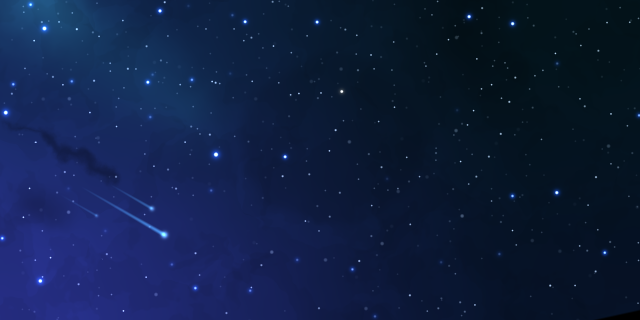
Reproduce this background procedurally as a Shadertoy shader.

```glsl
// A deep blue night sky: a diagonal colour gradient with a teal haze, layered
// cloud shapes from warped gradient noise, jittered grids of stars, a few
// bright glowing stars and three meteors. Units: y is 0..1, x is 0..aspect.

vec2 hash2(vec2 p) {
    vec3 q = fract(p.xyx * vec3(0.1031, 0.1030, 0.0973));
    q += dot(q, q.yzx + 33.33);
    return fract((q.xx + q.yz) * q.zy);
}

float gradientNoise(vec2 p) {
    vec2 cell = floor(p), f = fract(p);
    vec2 u = f * f * f * (f * (f * 6.0 - 15.0) + 10.0);
    float corner[4];
    for (int i = 0; i < 4; i++) {
        vec2 o = vec2(i & 1, i >> 1);
        float angle = 6.2832 * hash2(cell + o + 40.0).x;
        corner[i] = dot(vec2(cos(angle), sin(angle)), f - o);
    }
    return mix(mix(corner[0], corner[1], u.x), mix(corner[2], corner[3], u.x), u.y);
}

float fbm(vec2 p) {
    float sum = 0.0, amp = 0.6;
    for (int i = 0; i < 5; i++) {
        sum += amp * gradientNoise(p);
        p = mat2(1.6, 1.2, -1.2, 1.6) * p + 3.7;
        amp *= 0.5;
    }
    return sum;
}

float disc(float d, float r) {
    float px = 1.0 / iResolution.y;
    return 1.0 - smoothstep(max(r - px, 0.0), r + px, d);
}

float segment(vec2 p, vec2 a, vec2 b) {
    vec2 ab = b - a;
    return length(p - a - ab * clamp(dot(p - a, ab) / dot(ab, ab), 0.0, 1.0));
}

// Soft elliptical patch, 1 at its centre
float patchAt(vec2 p, vec2 centre, vec2 radius) {
    vec2 q = (p - centre) / radius;
    return exp(-dot(q, q));
}

vec3 skyColor(vec2 p) {
    vec2 warp = vec2(fbm(p * 4.0), fbm(p * 4.0 + 17.0));
    vec2 w = p + 0.10 * warp;
    float across = smoothstep(-0.1, 1.75, w.x);
    vec3 low = mix(vec3(0.165, 0.20, 0.58), vec3(0.025, 0.075, 0.16), across);
    vec3 high = mix(vec3(0.075, 0.16, 0.35), vec3(0.012, 0.08, 0.11), across);
    vec3 col = mix(low, high, smoothstep(0.0, 0.95, w.y));

    // Teal haze falling from the upper left
    col += vec3(0.05, 0.14, 0.15) * patchAt(w, vec2(0.11, 0.98), vec2(0.17, 0.15));
    float band = segment(w, vec2(0.14, 0.95), vec2(0.56, 0.68));
    col += vec3(0.015, 0.065, 0.065) * exp(-band * band * 60.0);

    // Stepped cloud layers and a broad dark bank
    for (int i = 0; i < 3; i++) {
        float layer = fbm(w * 2.6 + float(i) * 9.3);
        col *= 1.0 - 0.05 * smoothstep(0.0, 0.03, layer - 0.04);
    }
    float bank = length((w - vec2(1.04, 0.57)) / vec2(0.30, 0.25));
    col *= 1.0 - 0.10 * (1.0 - smoothstep(0.85, 1.08, bank));
    col *= 1.0 - 0.28 * patchAt(w, vec2(1.46, 0.93), vec2(0.15, 0.24));

    // Ragged dark wisp and smudge at the left
    vec2 ragged = p + 0.05 * vec2(fbm(p * 13.0), fbm(p * 13.0 + 8.0));
    float wisp = segment(ragged, vec2(0.14, 0.575), vec2(0.35, 0.44));
    wisp = min(wisp, segment(ragged, vec2(0.02, 0.61), vec2(0.14, 0.575)) + 0.015);
    col *= 1.0 - 0.30 * (1.0 - smoothstep(0.0, 0.035, wisp));
    return col * (1.0 - 0.22 * patchAt(w, vec2(0.12, 0.35), vec2(0.09, 0.06)));
}

// Jittered grid of stars, one per occupied cell
vec3 starGrid(vec2 p, float size, float density, float radius, float glow, float seed) {
    vec2 cell = floor(p / size);
    vec2 pick = hash2(cell + seed), jitter = hash2(cell + seed + 71.0);
    float d = length(p - (cell + 0.1 + 0.8 * jitter) * size);
    float power = step(pick.x, density) * mix(0.10, 0.95, pick.y * pick.y * pick.y);
    vec3 halo = vec3(0.06, 0.22, 0.65) * glow * exp(-d * d * 14000.0);
    return power * (vec3(0.75, 0.82, 0.90) * disc(d, radius) + halo);
}

vec3 brightStar(vec2 p, vec3 star, vec3 tint) {
    float d = length(p - star.xy), r = 0.0052 * star.z;
    return vec3(0.9) * disc(d, r) + tint * (0.65 * exp(-d * d / (5.0 * r * r)) + 0.16 * exp(-d / (2.4 * r)));
}

vec3 meteor(vec2 p, vec2 head, float len, float power) {
    vec2 dir = normalize(vec2(-0.865, 0.50)), q = p - head;
    float t = dot(q, dir) / len, side = abs(dot(q, vec2(-dir.y, dir.x)));
    float fade = clamp(1.0 - t, 0.0, 1.0) * smoothstep(-0.02, 0.02, t);
    float tail = fade * (1.0 - smoothstep(0.0, 0.004 + 0.006 * power * fade, side));
    float glow = exp(-dot(q, q) / (0.00009 * power));
    return power * (vec3(0.18, 0.42, 0.52) * tail + vec3(0.45, 0.75, 0.95) * glow);
}

void mainImage(out vec4 fragColor, in vec2 fragCoord) {
    vec2 p = fragCoord / iResolution.y;
    vec3 col = skyColor(p);

    // Scattered stars, thinner towards the lower left
    float cover = mix(0.35, 1.0, smoothstep(0.1, 0.7, p.y + 0.12 * p.x));
    col += starGrid(p, 0.042, 0.36 * cover, 0.0014, 0.0, 5.0);
    col += starGrid(p + 0.03, 0.075, 0.50 * cover, 0.0024, 0.0, 23.0);
    col += 0.35 * starGrid(p + 0.05, 0.11, 0.30, 0.0050, 0.0, 48.0);
    col += starGrid(p + 0.07, 0.19, 0.38, 0.0030, 1.0, 90.0);

    // Brightest stars: position and relative size
    vec3 stars[12] = vec3[12](
        vec3(0.139, 0.911, 1.0), vec3(0.018, 0.648, 1.0), vec3(0.675, 0.517, 1.1),
        vec3(0.462, 0.743, 0.7), vec3(0.500, 0.966, 0.8), vec3(0.766, 0.932, 0.7),
        vec3(0.991, 0.931, 0.7), vec3(1.466, 0.948, 0.8), vec3(1.602, 0.926, 0.8),
        vec3(1.740, 0.398, 0.8), vec3(0.126, 0.122, 0.9), vec3(0.891, 0.510, 0.7));
    for (int i = 0; i < 12; i++) col += brightStar(p, stars[i], vec3(0.08, 0.27, 0.80));
    col += brightStar(p, vec3(1.068, 0.714, 0.7), vec3(0.35, 0.30, 0.22));

    col += meteor(p, vec2(0.514, 0.266), 0.30, 1.0);
    col += meteor(p, vec2(0.475, 0.348), 0.15, 0.6);
    col += meteor(p, vec2(0.302, 0.326), 0.13, 0.3);

    // Black rim in the lower right corner
    float rim = 0.031 - 0.22 * (2.0 - p.x);
    col *= smoothstep(-0.004, 0.004, p.y - rim);
    fragColor = vec4(clamp(col, 0.0, 1.0), 1.0);
}
```
